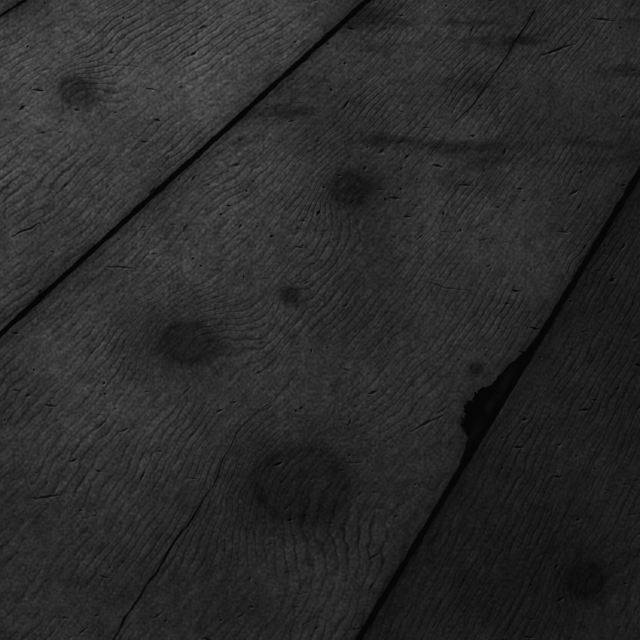
Reproduce this texture procedurally as a Shadertoy shader.

```glsl
const vec2 VANISH = vec2(1.872, 2.18);   // where the plank edges converge
const float GAP_TONE = 0.02;

vec2 hash2(vec2 p) {
    p = vec2(dot(p, vec2(127.1, 311.7)), dot(p, vec2(269.5, 183.3)));
    return fract(sin(p) * 43758.55);
}

float gradDot(vec2 cell, vec2 f, vec2 corner) {
    return dot(hash2(cell + corner) * 2.0 - 1.0, f - corner);
}

float gradNoise(vec2 p) {
    vec2 i = floor(p), f = p - i, u = f * f * (3.0 - 2.0 * f);
    return mix(mix(gradDot(i, f, vec2(0, 0)), gradDot(i, f, vec2(1, 0)), u.x),
               mix(gradDot(i, f, vec2(0, 1)), gradDot(i, f, vec2(1, 1)), u.x), u.y);
}

float fbm(vec2 p) {
    float sum = 0.0, amp = 1.0;
    for (int i = 0; i < 5; i++) {
        sum += amp * gradNoise(p);
        p = mat2(1.6, 1.2, -1.2, 1.6) * p + 7.3;
        amp *= 0.55;
    }
    return sum;
}

float cover(float dist, float halfWidth, float soft) {
    return 1.0 - smoothstep(-soft, soft, dist - halfWidth);
}

// Distance to a segment, and the position along it from 0 to 1
vec2 segment(vec2 p, vec2 a, vec2 b) {
    vec2 d = b - a;
    float t = clamp(dot(p - a, d) / dot(d, d), 0.0, 1.0);
    return vec2(length(p - a - d * t), t);
}

// A split that widens from the first point of its path
float crack(vec2 p, vec2 path[5], float halfWidth, float soft) {
    float ink = 0.0;
    for (int i = 0; i < 4; i++) {
        vec2 s = segment(p, path[i], path[i + 1]);
        float grow = 0.3 + 0.7 * min((float(i) + s.y) / 2.5, 1.0);
        ink = max(ink, cover(s.x, halfWidth * grow, soft) * (0.4 + 0.6 * grow));
    }
    return ink * clamp(0.85 + 0.9 * gradNoise(p * 45.0), 0.3, 1.0);
}

// Tapered gouges, one candidate per cell
float scars(vec2 p, float cells, float density, float len, float width, float soft) {
    float ink = 0.0;
    for (int n = 0; n < 9; n++) {
        vec2 id = floor(p * cells) + vec2(n % 3 - 1, n / 3 - 1);
        vec2 mid = (id + hash2(id + 3.7)) / cells, shape = hash2(id + 19.1), kind = hash2(id + 41.3);
        float angle = mix(-0.3, 1.2, shape.x);
        vec2 reach = vec2(cos(angle), sin(angle)) * len * mix(0.12, 1.0, shape.y * shape.y);
        vec2 s = segment(p, mid - reach, mid + reach);
        float w = width * mix(0.3, 1.0, kind.y) * (1.0 - 0.8 * abs(2.0 * s.y - 1.0));
        float chance = density * (1.0 + 2.0 * gradNoise(mid * 5.0));
        ink = max(ink, cover(s.x, w, soft) * step(kind.x, chance) * mix(0.35, 1.0, kind.y));
    }
    return ink;
}

float allScars(vec2 p, float soft) {
    float pits = scars(p, 36.0, 0.3, 0.009, 0.0024, soft);
    return max(pits, scars(p + 0.37, 10.0, 0.3, 0.04, 0.0022, soft));
}

void mainImage(out vec4 fragColor, in vec2 fragCoord) {
    vec2 p = fragCoord / iResolution.xy, ray = VANISH - p;
    float soft = max(0.9 / iResolution.y, 0.0013);
    float along = length(ray), angle = atan(ray.y, ray.x);
    vec2 wobble = 0.005 * vec2(fbm(p * 22.0), fbm(p * 22.0 + 31.0)), q = p + wobble;

    // Planks lit from the upper left, with stains and horizontal smudges
    float rightPlank = smoothstep(1.027, 1.031, angle), leftPlank = 1.0 - smoothstep(0.736, 0.74, angle);
    vec2 fromLight = p - vec2(0.17, 0.97);
    float tone = 0.137 + 0.105 * exp(-2.4 * dot(fromLight, fromLight));
    tone *= (1.0 - 0.27 * rightPlank + 0.06 * leftPlank) * (1.0 + 0.32 * fbm(p * 4.5 + 2.0));
    float smudge = smoothstep(0.0, 0.7, fbm(q * vec2(6.0, 24.0) + 11.0));
    tone *= 1.0 - 0.5 * smudge * smoothstep(0.6, 0.85, p.y) * (1.0 - leftPlank);

    // Knots: x, y, radius, number of rings pushed into the grain
    vec4 knots[7] = vec4[7](vec4(0.549, 0.703, 0.03, 5.0), vec4(0.293, 0.464, 0.04, 6.0),
        vec4(0.469, 0.245, 0.075, 8.0), vec4(0.453, 0.54, 0.011, 1.5), vec4(0.117, 0.857, 0.022, 3.0),
        vec4(0.915, 0.095, 0.028, 3.0), vec4(0.742, 0.42, 0.01, 1.0));
    float phase = angle * 180.0 + 2.4 * gradNoise(vec2(angle * 11.0, along * 3.0)) + fbm(p * 11.0);
    for (int i = 0; i < 7; i++) {
        vec4 k = knots[i];
        float d = length((p + 2.0 * wobble - k.xy) * vec2(1.0, 1.25)) / k.z;
        phase += k.w * exp(-0.22 * d * d);
        float rim = exp(-22.0 * (d - 0.9) * (d - 0.9));
        tone *= 1.0 - 0.4 * exp(-0.4 * d * d) - rim * (0.15 + 0.4 * gradNoise(p * 60.0));
    }

    // Broken growth lines, fibres and grit
    float lines = pow(0.5 + 0.5 * sin(6.2832 * phase), 5.0);
    float lit = pow(0.5 + 0.5 * sin(6.2832 * phase - 1.5), 5.0);
    float strength = clamp(0.45 + 1.1 * fbm(p * 9.0 + 5.0), 0.05, 1.0);
    tone *= 1.04 + strength * (0.16 * lit - 0.4 * lines);
    tone *= 1.0 + 0.34 * gradNoise(vec2(angle * 430.0, along * 28.0));
    tone *= 1.0 + 0.42 * gradNoise(p * 210.0) + 0.2 * fbm(p * 60.0);

    // Gouges with a lit edge, then long splits
    float scar = allScars(q, soft);
    tone += 0.06 * max(allScars(q + vec2(-0.0018, 0.0025), soft) - scar, 0.0);
    vec2 upper[5] = vec2[5](vec2(0.612, 0.681), vec2(0.677, 0.766), vec2(0.735, 0.835), vec2(0.794, 0.915), vec2(0.835, 0.985));
    vec2 lower[5] = vec2[5](vec2(0.462, 0.414), vec2(0.371, 0.323), vec2(0.312, 0.206), vec2(0.26, 0.134), vec2(0.176, 0.0));
    float split = max(crack(q, upper, 0.0012, soft), crack(q, lower, 0.0017, soft));
    float hairline = cover(abs(angle - 1.108 + wobble.x * 0.4) * along, 0.0008, soft);
    tone *= (1.0 - 0.75 * scar) * (1.0 - 0.8 * split) * (1.0 - 0.45 * hairline * rightPlank);

    // Gaps between planks, the right one broken open along its left side
    float ragged = 0.002 * fbm(p * 40.0), side = (angle - 1.029) * along, notchY = (p.y - 0.372) / 0.06;
    float broken = exp(-notchY * notchY), notch = 0.034 * broken * (1.0 + 0.9 * fbm(p * 20.0));
    float leftGap = abs(angle - 0.738) * along + ragged, topGap = abs(angle - 0.572) * along + ragged;
    float rightGap = abs(side + 0.5 * notch) - 0.5 * notch + ragged;
    tone *= 1.0 - 0.4 * exp(-max(min(min(leftGap, topGap), rightGap), 0.0) * 60.0);
    tone += 0.05 * cover(abs(side - 0.007), 0.001, soft) * broken;
    float gap = max(cover(leftGap, 0.0042, soft), cover(topGap, 0.002, soft));
    gap = max(gap, cover(rightGap, 0.005, soft * 1.5));
    float splinter = broken * cover(abs(side + 0.011), 0.006, 0.005) * (0.5 + fbm(p * 35.0));
    tone = mix(tone, GAP_TONE + 0.05 * max(splinter, 0.0), gap * 0.96);
    fragColor = vec4(vec3(clamp(tone, 0.0, 1.0)), 1.0);
}
```
